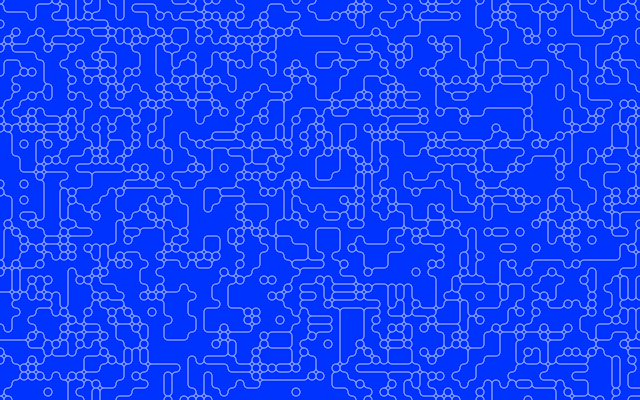
Write a WebGL 2 fragment shader that draws this pattern.

```glsl
#version 300 es
precision highp float;
// Thin white rounded outlines of random regions on a square grid, over vivid blue.

#define ROWS 50.0          // grid cells over the canvas height
#define HALF_LINE 0.036    // half line width, in cells
#define DOT_SHARE 0.095    // share of single-point regions (circles)
#define BAR_SHARE 0.055    // share of bars per direction
#define PATCH_SIZE 3.1     // size of the large regions, in cells
#define RAGGED 0.32        // roughness of the large region borders
#define PATCH_LEVEL 0.05   // noise level at which a patch begins
#define HALO 0.42          // strength of the dark rim beside the lines
#define BLUE vec3(0.003, 0.2, 1.0)
#define WHITE vec3(1.0)

uniform vec2 u_resolution;
out vec4 outColor;

float hash(vec2 p, float seed) {
    vec3 q = fract(vec3(p.xyx + seed * 17.3) * vec3(0.1031, 0.1030, 0.0973));
    q += dot(q, q.yzx + 33.33);
    return fract((q.x + q.y) * q.z);
}

float gradientDot(vec2 corner, vec2 offset) {
    float angle = 6.2832 * hash(corner, 1.0);
    return dot(vec2(cos(angle), sin(angle)), offset);
}

float gradientNoise(vec2 p) {
    vec2 i = floor(p), f = fract(p);
    vec2 u = f * f * f * (f * (f * 6.0 - 15.0) + 10.0);
    vec2 x = vec2(1.0, 0.0), y = vec2(0.0, 1.0);
    return mix(mix(gradientDot(i, f), gradientDot(i + x, f - x), u.x),
               mix(gradientDot(i + y, f - y), gradientDot(i + 1.0, f - 1.0), u.x), u.y);
}

// Is this point on a bar running along the first axis?
bool onBar(vec2 point, float seed) {
    vec2 row = vec2(point.y, 0.0);
    float span = 2.0 + floor(4.0 * hash(row, seed));
    float block = floor((point.x + floor(9.0 * hash(row, seed + 1.0))) / span);
    return hash(vec2(block, point.y), seed + 2.0) < BAR_SHARE;
}

// Region of a grid point: circle, bar, or one of two large patches
float regionLabel(vec2 point) {
    if (hash(point, 2.0) < DOT_SHARE) return 4.0 + hash(point, 3.0);
    if (onBar(point, 4.0)) return 2.0;
    if (onBar(point.yx, 8.0)) return 3.0;
    float height = gradientNoise(point / PATCH_SIZE + 0.37);
    return step(PATCH_LEVEL, height + RAGGED * (hash(point, 12.0) - 0.5));
}

bool differ(float a, float b) { return abs(a - b) > 1e-5; }

float arcDistance(vec2 fromCorner) { return abs(length(fromCorner) - 0.5); }

// Distance to the border lines within one cell, joined by quarter arcs
float borderDistance(vec2 p) {
    vec2 cell = floor(p), f = fract(p);
    float sw = regionLabel(cell);
    float se = regionLabel(cell + vec2(1.0, 0.0));
    float ne = regionLabel(cell + 1.0);
    float nw = regionLabel(cell + vec2(0.0, 1.0));
    bool south = differ(sw, se), east = differ(se, ne);
    bool north = differ(ne, nw), west = differ(nw, sw);

    float d = 9.0;
    if (south && west) d = min(d, arcDistance(f));
    if (south && east) d = min(d, arcDistance(f - vec2(1.0, 0.0)));
    if (north && east) d = min(d, arcDistance(f - 1.0));
    if (north && west) d = min(d, arcDistance(f - vec2(0.0, 1.0)));
    if (south && north && !east && !west) d = abs(f.x - 0.5);
    if (east && west && !south && !north) d = abs(f.y - 0.5);
    return d;
}

// Smoothed edge with a slight overshoot, in pixel widths
float crispEdge(float t) {
    return (1.0 + HALO) * smoothstep(-1.0, 1.0, t) - HALO * smoothstep(-2.2, 2.2, t);
}

void main() {
    float pixel = ROWS / u_resolution.y;
    float d = borderDistance(gl_FragCoord.xy * pixel);
    float line = crispEdge((d + HALF_LINE) / pixel) - crispEdge((d - HALF_LINE) / pixel);
    outColor = vec4(clamp(mix(BLUE, WHITE, line), 0.0, 1.0), 1.0);
}
```
